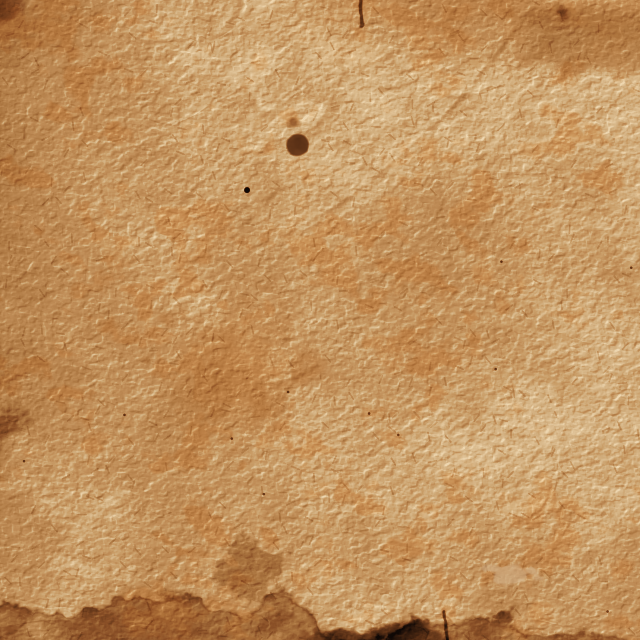
Write a WebGL 2 fragment shader that draws this texture.

```glsl
#version 300 es
precision highp float;
uniform vec2 u_resolution;
out vec4 fragColor;

vec3 hash3(vec2 p) {
  vec3 q = fract(p.xyx * vec3(0.1031, 0.1030, 0.0973));
  q += dot(q, q.yxz + 33.33);
  return fract((q.xxy + q.yzz) * q.zyx);
}

// Cellular noise: random cell values blended by distance to jittered points
float softCells(vec2 p) {
  vec2 cell = floor(p), sum = vec2(0.0);
  for (int y = -1; y <= 1; y++)
    for (int x = -1; x <= 1; x++) {
      vec2 id = cell + vec2(x, y);
      vec3 h = hash3(id);
      vec2 d = id + h.xy - p;
      sum += exp(-6.0 * dot(d, d)) * vec2(h.z, 1.0);
    }
  return sum.x / sum.y;
}

float layered(vec2 p, int octaves) {
  float sum = 0.0, total = 0.0, gain = 1.0;
  for (int i = 0; i < octaves; i++) {
    sum += gain * softCells(p);
    total += gain;
    gain *= 0.5;
    p = p * 2.03 + 17.3;
  }
  return sum / total;
}

float segment(vec2 p, vec2 a, vec2 b) {
  vec2 ab = b - a;
  return length(p - a - ab * clamp(dot(p - a, ab) / (dot(ab, ab) + 1e-6), 0.0, 1.0));
}

// One randomly turned stroke per chosen cell; zero length gives dots
float flecks(vec2 p, float halfLength, float thickness, float density) {
  vec2 cell = floor(p);
  float ink = 0.0;
  for (int y = -1; y <= 1; y++)
    for (int x = -1; x <= 1; x++) {
      vec2 id = cell + vec2(x, y);
      vec3 h = hash3(id + 71.0);
      vec2 arm = halfLength * vec2(cos(h.x * 40.0), sin(h.x * 40.0));
      float d = segment(p, id + h.xy - arm, id + h.xy + arm);
      ink = max(ink, step(h.z, density) * (1.0 - smoothstep(0.3 * thickness, thickness, d)));
    }
  return ink;
}

// Lit on one side, shaded on the other
float fold(float x) { return x * exp(-x * x); }

// Signed distance to a bent line, and its fade along the run
vec2 crease(vec2 p, vec2 start, float slope, float bend, float run) {
  float x = p.x - start.x;
  float d = p.y - start.y - x * (slope + bend * x);
  float grade = slope + 2.0 * bend * x;
  float fade = smoothstep(0.0, 0.2 * run, x) * (1.0 - smoothstep(0.7 * run, run, x));
  return vec2(d * inversesqrt(1.0 + grade * grade), fade);
}

float blot(vec2 p, vec2 centre, float radius, float softness, float wobble) {
  float d = length(p - centre) + radius * wobble;
  return 1.0 - smoothstep(radius * (1.0 - softness), radius * (1.0 + softness), d);
}

// Colour ramp indexed by its own red channel
vec3 paperColour(float tone) {
  vec3 ramp[8] = vec3[8](vec3(0.06, 0.03, 0.02), vec3(0.34, 0.18, 0.08),
    vec3(0.54, 0.31, 0.15), vec3(0.67, 0.46, 0.25), vec3(0.75, 0.55, 0.34),
    vec3(0.79, 0.62, 0.41), vec3(0.82, 0.68, 0.49), vec3(0.93, 0.84, 0.69));
  vec3 c = ramp[0];
  for (int i = 1; i < 8; i++)
    c = mix(c, ramp[i], clamp((tone - ramp[i - 1].r) / (ramp[i].r - ramp[i - 1].r), 0.0, 1.0));
  return c;
}

void main() {
  vec2 uv = gl_FragCoord.xy / u_resolution;
  float broad = layered(uv * 4.0 + 3.0, 5) - 0.5;
  float mottle = layered(uv * vec2(22.0, 27.0) + 40.0, 4) - 0.5;

  // Ageing: soft bands, dim left side, cloudy patches
  float tone = 0.794 + 0.016 * cos(12.57 * (uv.y - 0.75) + 0.6 * sin(uv.x * 5.0)) * smoothstep(0.2, 0.9, uv.x);
  tone -= 0.075 * exp(-uv.x * 11.0) + 0.03 * (1.0 - smoothstep(0.0, 0.5, length(uv - vec2(0.0, 0.3))));
  tone += 0.13 * broad + 0.09 * mottle;
  float rust = smoothstep(0.08, 0.3, mottle - broad * 0.6);
  rust += smoothstep(0.87, 1.0, uv.y + 0.2 * mottle) * smoothstep(0.3, 0.7, uv.x) * 0.6;
  rust += blot(uv, vec2(0.37, 0.42), 0.07, 0.9, 2.5 * mottle);
  tone -= 0.055 * rust;

  // Pressed grain and loose fibres
  vec2 grainPoint = uv * vec2(100.0, 125.0), light = vec2(-0.2, 0.25);
  tone += 0.24 * (layered(grainPoint, 2) - layered(grainPoint + light, 2));
  tone -= 0.07 * flecks(uv * 36.0, 0.22, 0.07, 0.4);

  // Wrinkles: slanted at upper left, level near the foot
  vec2 slanted = mat2(0.8, -0.6, 0.6, 0.8) * uv * vec2(4.0, 10.0);
  float slantMask = smoothstep(-0.05, 0.15, broad) * (1.0 - smoothstep(0.4, 0.9, uv.x)) * smoothstep(0.3, 0.6, uv.y);
  tone += 0.09 * slantMask * fold((layered(slanted + 9.0, 3) - 0.5) / 0.03);
  float level = layered(uv * vec2(11.0, 32.0) + 5.0, 3) - 0.5;
  tone += (0.03 + 0.07 * exp(-uv.y * 6.0)) * smoothstep(-0.1, 0.2, mottle + 0.5 * broad) * fold(level / 0.07);

  // Creases: one long, the rest scattered
  vec2 bentPoint = uv + 0.012 * vec2(mottle, broad);
  for (int i = 0; i < 11; i++) {
    vec3 h = hash3(vec2(i, 5.0));
    vec2 c = i == 0 ? crease(bentPoint, vec2(0.40, 0.617), 0.35, 1.2, 0.5)
      : crease(bentPoint, h.xy * vec2(0.55, 0.6) + vec2(0.0, 0.35), 1.5 * h.z - 0.4, h.x - 0.5, 0.12 + 0.18 * h.y);
    float strength = i == 0 ? 1.0 : 0.5;
    tone += strength * c.y * (0.09 * fold(c.x / 0.004) - 0.10 * exp(-pow(c.x / 0.0035, 2.0)) * smoothstep(-0.15, 0.2, -mottle));
  }

  // Stained band and worn corners
  float band = smoothstep(0.79, 0.84, uv.x + 0.1 * mottle) * smoothstep(0.89, 0.915, uv.y + 0.06 * mottle + 0.04 * broad);
  tone -= 0.10 * band * (1.0 - smoothstep(0.97, 1.0, uv.y));
  tone -= 0.22 * blot(uv, vec2(0.0, 0.99), 0.03, 0.7, 2.0 * mottle);
  tone -= 0.20 * blot(uv, vec2(0.012, 0.34), 0.02, 0.9, 3.0 * mottle);
  tone -= 0.25 * blot(uv, vec2(0.88, 0.98), 0.014, 0.8, 3.0 * mottle);

  // Damp foot with a dark rim and charred patches
  float shore = 0.045 - 0.03 * uv.x + 0.11 * (layered(vec2(uv.x * 7.0, 3.0), 3) - 0.5);
  float above = uv.y - shore + 0.05 * mottle;
  float damp = 1.0 - smoothstep(-0.003, 0.003, above);
  float charred = smoothstep(0.46, 0.52, uv.x) * (1.0 - smoothstep(0.62, 0.74, uv.x));
  tone -= damp * (0.15 - 0.35 * mottle) + 0.12 * exp(-pow(above / 0.004, 2.0));
  tone -= 0.42 * charred * (1.0 - smoothstep(0.008, 0.026, uv.y + 0.06 * mottle));
  tone -= 0.12 * blot(uv, vec2(0.38, 0.1), 0.05, 0.15, 2.5 * mottle);

  // Tears, blots and specks
  float tear = min(segment(bentPoint, vec2(0.566, 0.96), vec2(0.566, 1.01)),
    segment(bentPoint, vec2(0.7, -0.01), vec2(0.698, 0.045)));
  tone -= 0.4 * (1.0 - smoothstep(0.001, 0.004, tear));
  float ink = blot(uv, vec2(0.465, 0.773), 0.018, 0.12, 0.5 * mottle);
  ink += 0.6 * blot(uv, vec2(0.458, 0.81), 0.015, 0.3, 2.0 * mottle);
  tone = mix(tone, 0.37 + 0.3 * mottle, min(ink, 1.0));
  tone -= 0.75 * blot(uv, vec2(0.386, 0.703), 0.0045, 0.25, 0.0);
  tone -= 0.4 * flecks(uv * 12.0, 0.0, 0.035, 0.1);

  vec3 colour = paperColour(tone);
  colour *= mix(vec3(1.0), vec3(1.02, 0.97, 0.90), clamp(rust, 0.0, 1.0));
  float peeled = blot(uv * vec2(0.3, 1.0), vec2(0.24, 0.105), 0.014, 0.2, 2.5 * mottle);
  colour = mix(colour, vec3(0.83, 0.70, 0.54), 0.6 * peeled);
  fragColor = vec4(colour, 1.0);
}
```
